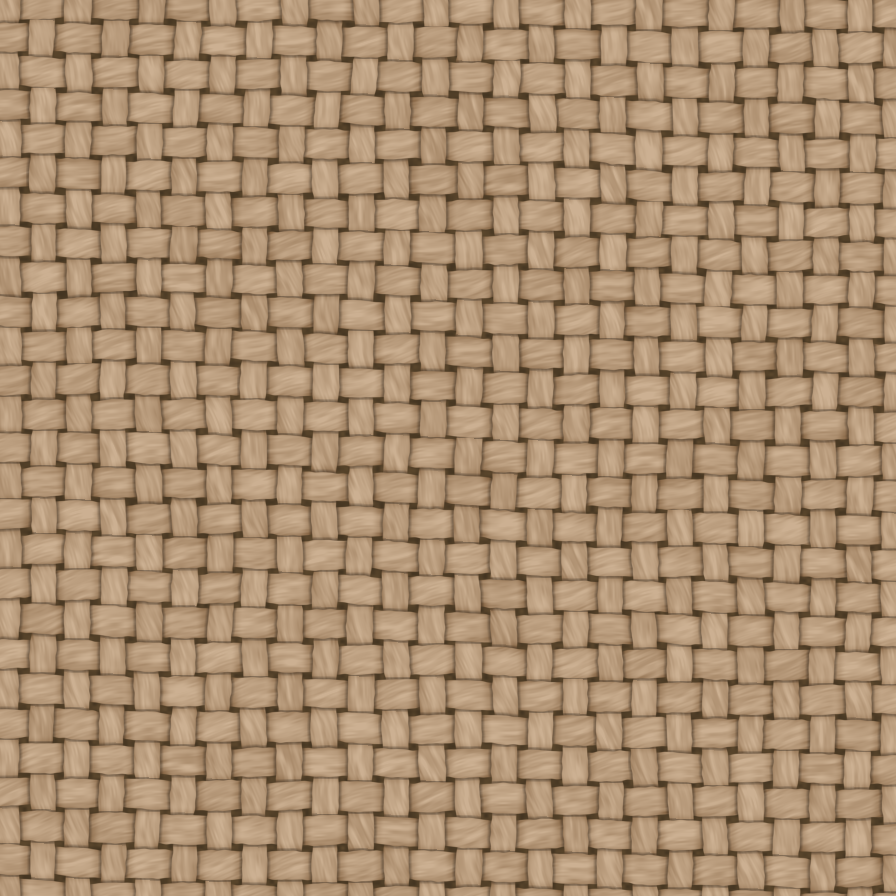
A WebGL 1 fragment shader for this texture:

```glsl
precision highp float;
// Plain weave of tan twisted yarn: warp and weft alternate over and under,
// with small dark holes at the corners. Every visible float is shaded by its
// lift and roundness, streaked with slanted fibres and jittered by a hash.

uniform vec2 u_resolution;

const vec2 YARNS = vec2(25.2, 26.1);        // yarns across and down
const vec2 PHASE = vec2(0.32, 0.64);        // grid offset, in cells
const vec2 SKEW = vec2(-0.10, 0.45);        // drift over the canvas, in cells
const float WARP_HALF = 0.355;              // half widths, in cells
const float WEFT_HALF = 0.42;
const float JITTER = 0.055;                 // offset and tilt of floats
const float FIBRES = 9.0;                   // streaks per cell
const float TWIST = 0.24;                   // slant of the streaks
const float FIBRE_CONTRAST = 0.62;
const float TONE_VARIATION = 0.16;
const float CONTACT_WIDTH = 0.12;
const float CONTACT_DARK = 0.70;
const vec3 HOLE = vec3(0.31, 0.24, 0.15);
const vec3 SHADE = vec3(0.53, 0.40, 0.27);
const vec3 LIGHT = vec3(0.78, 0.67, 0.55);
const float PI = 3.14159;

float hash(vec2 p) {
  return fract(sin(dot(p, vec2(127.1, 311.7))) * 43758.5453);
}

float noise(vec2 p) {
  vec2 i = floor(p);
  vec2 f = fract(p);
  f = f * f * (3.0 - 2.0 * f);
  return mix(mix(hash(i), hash(i + vec2(1.0, 0.0)), f.x),
             mix(hash(i + vec2(0.0, 1.0)), hash(i + 1.0), f.x), f.y);
}

// Fine streaks running along the yarn with a slight twist and bend
float fibres(float along, float across, float slant, float seed) {
  float bend = 0.05 * sin(along * 3.0 + seed);
  float lane = (across + slant * along + bend) * FIBRES;
  float coarse = noise(vec2(lane + seed, along * 1.6 + seed));
  float fine = noise(vec2(lane * 2.1 - seed, along * 3.2 + seed));
  return 0.6 * coarse + 0.4 * fine;
}

// One yarn; phase is even at the crest of each float.
// Returns its colour and the signed distance to its edge, in cells.
vec4 yarn(float phase, float across, float halfWidth, float slant, float id) {
  float n = floor(phase * 0.5 + 0.5);
  float along = phase - 2.0 * n;
  float lift = cos(PI * along);
  vec2 key = vec2(id, n);
  float seed = 40.0 * hash(key + 3.7);

  // Placement, tilt and width differ between floats
  across += JITTER * (hash(key + 11.3) - 0.5);
  across += 2.0 * JITTER * (hash(key + 23.9) - 0.5) * along;
  float width = halfWidth * (0.98 + 0.05 * lift + 0.08 * (hash(key + 31.1) - 0.5));
  width += 0.035 * (noise(vec2(along * 5.0 + seed, sign(across) * 3.0 + id)) - 0.5);

  float a = min(abs(across) / width, 1.0);
  float roundness = 1.0 - a * a * a;
  float crest = smoothstep(-0.45, 0.55, lift);
  float streak = fibres(along, across, slant * (0.6 + 0.8 * hash(key + 5.1)), seed);
  float tone = 0.13 + 0.33 * roundness + 0.42 * crest;
  tone += FIBRE_CONTRAST * (streak - 0.5);
  tone += TONE_VARIATION * (hash(key + 47.7) - 0.5);
  return vec4(mix(SHADE, LIGHT, clamp(tone, -0.25, 1.08)), abs(across) - width);
}

void main() {
  vec2 uv = gl_FragCoord.xy / u_resolution;
  float pixel = max(YARNS.x / u_resolution.x, YARNS.y / u_resolution.y);

  // Slightly uneven weave grid
  vec2 grid = uv * YARNS + PHASE + SKEW * (uv.yx - 0.5);
  grid += 0.14 * (vec2(noise(uv * 5.0), noise(uv * 5.0 + 17.0)) - 0.5);
  vec2 cell = floor(grid);
  vec2 local = grid - cell - 0.5;

  vec4 warp = yarn(grid.y - 0.5 + cell.x, local.x, WARP_HALF, TWIST, cell.x);
  vec4 weft = yarn(grid.x + 0.5 + cell.y, local.y, WEFT_HALF, -TWIST, cell.y + 60.0);

  // The parity of the cell decides which yarn lies on top
  float weftOver = mod(cell.x + cell.y, 2.0);
  vec4 upper = mix(warp, weft, weftOver);
  vec4 lower = mix(weft, warp, weftOver);

  // Contact shadow of the upper yarn on the lower one
  lower.rgb *= mix(CONTACT_DARK, 1.0, smoothstep(0.0, CONTACT_WIDTH, upper.w));

  float edge = 0.8 * pixel;
  vec3 color = HOLE * (0.85 + 0.3 * noise(grid * 8.0));
  color = mix(color, lower.rgb, 1.0 - smoothstep(-edge, edge, lower.w));
  color = mix(color, upper.rgb, 1.0 - smoothstep(-edge, edge, upper.w));
  gl_FragColor = vec4(color, 1.0);
}
```
